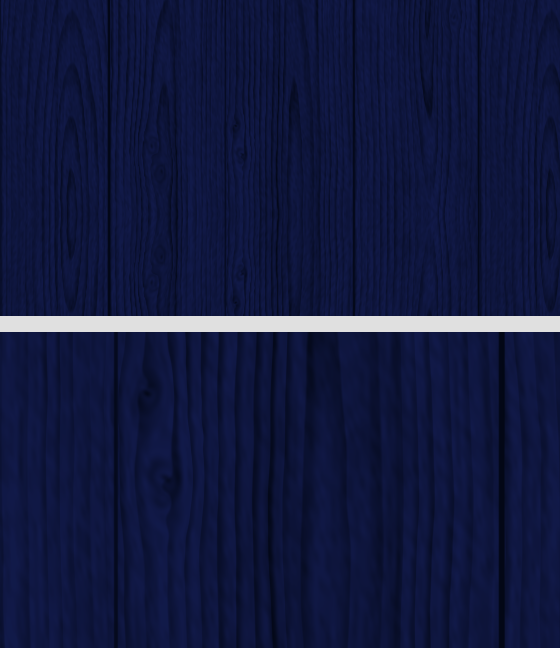
Top, the full canvas; bottom, a detail of the centre.
Write a Shadertoy shader that draws this texture.

```glsl
#define PERIOD 1.517        // width of the four-plank set, in canvas heights
#define MIRROR_Y 0.322      // height at which the boards are mirrored
#define RINGS 50.0          // growth rings per canvas height
#define WOBBLE 0.018        // sideways waviness of the grain
#define RING_DEPTH 0.58
#define FIBRE_DEPTH 0.28
#define PORE_DEPTH 0.32
#define BAND_DEPTH 0.22
#define HEART_DEPTH 0.20
#define DARK vec3(0.02, 0.04, 0.12)
#define LIGHT vec3(0.06, 0.09, 0.258)

// Seam: position, half width, strength
const vec3 seams[5] = vec3[5](
    vec3(0.0, 0.0030, 0.6), vec3(0.345, 0.0038, 1.0), vec3(0.713, 0.0020, 0.75),
    vec3(1.120, 0.0031, 0.95), vec3(PERIOD, 0.0046, 1.0));

// Heart of each plank: x, centre height, taper, width of the dark core
const vec4 hearts[4] = vec4[4](
    vec4(0.225, 0.00, 0.12, 0.045), vec4(0.510, 0.15, 0.08, 0.022),
    vec4(0.940, 0.00, 0.05, 0.065), vec4(1.354, 0.68, 0.08, 0.030));

// Knot: x, height above the mirror line, radius, darkness
const vec4 knots[5] = vec4[5](
    vec4(0.745, 0.278, 0.012, 0.65), vec4(0.764, 0.188, 0.016, 0.7),
    vec4(0.480, 0.215, 0.018, 0.55), vec4(0.508, 0.130, 0.017, 0.5),
    vec4(1.440, 0.627, 0.012, 0.4));

// Dark streak along the grain: x, width, darkness
const vec3 streaks[4] = vec3[4](
    vec3(0.555, 0.012, 0.35), vec3(0.882, 0.006, 0.35),
    vec3(1.003, 0.007, 0.35), vec3(0.180, 0.005, 0.3));

float hash(vec2 p) {
    p = fract(p * vec2(0.1031, 0.1137));
    p += dot(p, p.yx + 33.33);
    return fract((p.x + p.y) * p.x * 7.31 + p.y * 13.7);
}

float noise(vec2 p) {
    vec2 cell = floor(p), f = fract(p);
    f = f * f * (3.0 - 2.0 * f);
    vec2 e = vec2(0.0, 1.0);
    return mix(mix(hash(cell), hash(cell + e.yx), f.x),
               mix(hash(cell + e.xy), hash(cell + e.yy), f.x), f.y);
}

// Darkness of the growth rings: slow fade into a line, then a sharp end
float ringLine(float phase) {
    float f = fract(phase);
    return smoothstep(0.4, 0.9, f) * (1.0 - smoothstep(0.9, 1.0, f));
}

void mainImage(out vec4 fragColor, in vec2 fragCoord) {
    float pixel = 1.0 / iResolution.y;
    vec2 p = fragCoord * pixel;
    p = vec2(mod(p.x, PERIOD), abs(p.y - MIRROR_Y));

    int plank = 0;
    for (int i = 1; i < 4; i++) if (p.x > seams[i].x) plank = i;
    vec4 heart = hearts[plank];
    vec2 seed = vec2(17.0, 31.0) * float(plank + 1);

    // Knots push the grain aside and add their own small rings
    float grainX = p.x;
    float shade = 0.0;
    for (int i = 0; i < 5; i++) {
        vec4 knot = knots[i];
        vec2 q = (p - knot.xy) * vec2(1.0, 0.65);
        q += 0.010 * (noise(p * 55.0 + float(i) * 9.0) - 0.5);
        float d = length(q) / knot.z;
        grainX -= q.x * 0.8 * exp(-d * d * 0.2);
        float rim = 0.55 + 0.45 * cos(d * 6.5);
        shade += knot.w * rim * exp(-d * d * 0.9);
    }

    // Curved rings around the heart
    grainX += WOBBLE * (noise(vec2(p.x * 9.0, p.y * 3.2 + 0.4) + seed) - 0.5);
    grainX += 0.003 * (noise(vec2(p.x * 25.0, p.y * 18.0) + seed) - 0.5);
    float across = grainX - heart.x;
    float radius = length(vec2(across, heart.z * (p.y - heart.y)));
    float ringStrength = 0.15 + 1.2 * noise(vec2(grainX * 20.0, p.y * 2.5) + seed);
    float rings = ringLine(radius * RINGS + 1.6 * noise(vec2(grainX * 22.0, 0.5) + seed));

    // Streaks follow the bent grain and end sharply on one side
    for (int i = 0; i < 4; i++) {
        float d = (grainX - streaks[i].x) / streaks[i].y;
        shade += streaks[i].z * exp(-d * d * (d > 0.0 ? 3.0 : 0.6));
    }

    // Long fibres, short pores and broad bands of tone
    float fibre = noise(vec2(grainX * 190.0, p.y * 9.0) + seed) - 0.5;
    float pore = noise(vec2(grainX * 190.0, p.y * 80.0 + grainX * 90.0) + seed) - 0.5;
    float band = noise(vec2(grainX * 18.0, p.y * 1.3) + seed) - 0.5;
    float core = exp(-pow(radius / heart.w, 2.0));

    float tone = 0.98 + BAND_DEPTH * band + FIBRE_DEPTH * fibre + PORE_DEPTH * pore;
    tone -= RING_DEPTH * ringStrength * rings + HEART_DEPTH * core + shade;

    // Gaps between planks, with a soft shadow
    for (int i = 0; i < 5; i++) {
        float d = abs(p.x - seams[i].x);
        float gap = 1.0 - smoothstep(seams[i].y - pixel, seams[i].y + pixel, d);
        float shadow = 0.08 * exp(-d / 0.006);
        tone = mix(tone - shadow * seams[i].z, -0.3, gap * seams[i].z);
    }

    fragColor = vec4(mix(DARK, LIGHT, clamp(tone, -0.3, 1.2)), 1.0);
}
```
